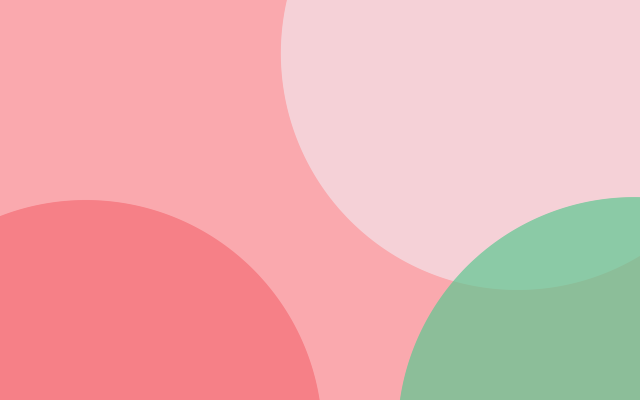
Write a Shadertoy shader that draws this background.

```glsl
// Three large flat discs of equal radius on a salmon ground: pale pink at
// the upper right, coral at the lower left, translucent green at the lower
// right. Each is a circle distance function with a one-pixel soft edge.

#define DISC_RADIUS 0.5917
#define PALE_CENTER vec2(1.2938, 0.8667)
#define CORAL_CENTER vec2(0.2146, -0.0917)
#define GREEN_CENTER vec2(1.5854, -0.0844)
#define GROUND_COLOR vec3(0.982, 0.662, 0.682)
#define PALE_COLOR vec3(0.960, 0.820, 0.843)
#define CORAL_COLOR vec3(0.965, 0.502, 0.530)
#define GREEN_COLOR vec3(0.366, 0.781, 0.566)
#define GREEN_OPACITY 0.7

// Coverage of a disc, from 0 outside to 1 inside
float discMask(vec2 point, vec2 center, float pixel) {
    float dist = length(point - center) - DISC_RADIUS;
    return 1.0 - smoothstep(-0.6 * pixel, 0.6 * pixel, dist);
}

void mainImage(out vec4 fragColor, in vec2 fragCoord) {
    // Canvas height is one unit
    float pixel = 1.0 / iResolution.y;
    vec2 point = fragCoord * pixel;

    // Opaque discs
    vec3 color = GROUND_COLOR;
    color = mix(color, PALE_COLOR, discMask(point, PALE_CENTER, pixel));
    color = mix(color, CORAL_COLOR, discMask(point, CORAL_CENTER, pixel));

    // Translucent disc, tinting whatever lies beneath
    float greenMask = discMask(point, GREEN_CENTER, pixel);
    color = mix(color, GREEN_COLOR, GREEN_OPACITY * greenMask);

    fragColor = vec4(color, 1.0);
}
```
